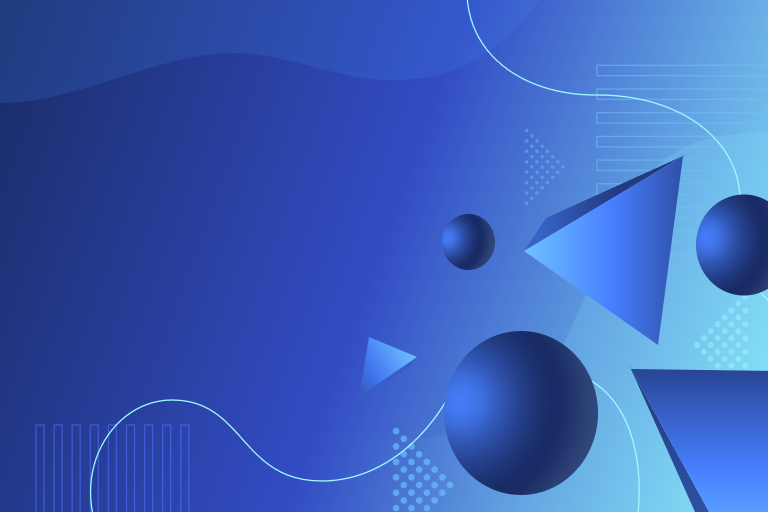
Give the GLSL for this background, as a Shadertoy shader.

```glsl
#define LAYOUT vec2(768.0, 512.0)
#define STROKE 0.65
#define CURVE_STEPS 24
#define BAR_COUNT 9.0
#define DOT_ROWS 7.0
#define NIGHT vec3(0.10, 0.17, 0.40)
#define ROYAL vec3(0.20, 0.30, 0.77)
#define AQUA vec3(0.54, 0.92, 0.98)
#define SKY vec3(0.43, 0.76, 1.00)
#define AZURE vec3(0.28, 0.50, 1.00)
#define NAVY vec3(0.16, 0.27, 0.58)
#define PALE vec3(0.62, 0.98, 1.00)

float pixelSize() { return LAYOUT.y / iResolution.y; }

// Coverage of a signed distance, one pixel soft
float fill(float d) { return clamp(0.5 - d / pixelSize(), 0.0, 1.0); }
float stroke(float d) { return fill(abs(d) - STROKE); }

vec3 ramp(float t, vec3 a, vec3 b, vec3 c) {
    t = clamp(t, 0.0, 1.0) * 2.0;
    return mix(mix(a, b, min(t, 1.0)), c, max(t - 1.0, 0.0));
}

float segment(vec2 p, vec2 a, vec2 b) {
    vec2 ab = b - a;
    return length(p - a - ab * clamp(dot(p - a, ab) / dot(ab, ab), 0.0, 1.0));
}

// Distance to a cubic curve, sampled as short segments
float curve(vec2 p, vec2 a, vec2 b, vec2 c, vec2 d) {
    float nearest = 1e4;
    vec2 last = a;
    for (int i = 1; i <= CURVE_STEPS; i++) {
        float t = float(i) / float(CURVE_STEPS), s = 1.0 - t;
        vec2 next = s * s * s * a + 3.0 * s * t * (s * b + t * c) + t * t * t * d;
        nearest = min(nearest, segment(p, last, next));
        last = next;
    }
    return nearest;
}

float box(vec2 p, vec2 halfSize) {
    vec2 q = abs(p) - halfSize;
    return length(max(q, 0.0)) + min(max(q.x, q.y), 0.0);
}

// Row of outlined bars along y, starting at the first bar's left middle
float bars(vec2 p, vec2 first, float spacing, float halfWidth) {
    vec2 q = p - first;
    q.y -= spacing * clamp(round(q.y / spacing), 0.0, BAR_COUNT - 1.0);
    return stroke(box(q - vec2(150.0, 0.0), vec2(150.0, halfWidth)));
}

// Triangle of dots on a diagonal lattice, widening from its tip
float dots(vec2 p, vec2 tip, float direction, float spacing, float radius) {
    vec2 q = (p - tip) / spacing;
    q.x *= direction;
    vec2 lattice = vec2(q.x + q.y, q.x - q.y) * 0.5;
    vec2 cell = max(round(lattice), 0.0);
    float d = length(lattice - cell) * sqrt(2.0) * spacing - radius;
    return fill(d) * step(cell.x + cell.y, DOT_ROWS + 0.5);
}

float edge(vec2 p, vec2 a, vec2 b) {
    vec2 n = normalize(b - a);
    return (p.x - a.x) * n.y - (p.y - a.y) * n.x;
}

float triangle(vec2 p, vec2 a, vec2 b, vec2 c) {
    float side = sign(edge(c, a, b));
    vec3 d = vec3(edge(p, a, b), edge(p, b, c), edge(p, c, a)) * -side;
    return fill(max(d.x, max(d.y, d.z)));
}

void sphere(inout vec3 col, vec2 p, vec2 center, vec2 radius) {
    vec2 q = (p - center) / radius;
    float t = length(q - vec2(-0.78, -0.15)) / 1.9;
    vec3 shade = mix(AZURE, NIGHT * 0.98, smoothstep(-0.12, 0.68, t));
    shade = mix(shade, vec3(0.19, 0.28, 0.48), smoothstep(0.64, 0.95, t));
    shade = mix(shade, AZURE, 0.35 * (1.0 - smoothstep(0.0, 0.3, t)));
    col = mix(col, shade, fill((length(q) - 1.0) * radius.x));
}

void mainImage(out vec4 fragColor, in vec2 fragCoord) {
    // Layout space, y running down
    vec2 p = fragCoord / iResolution.xy * LAYOUT;
    p.y = LAYOUT.y - p.y;

    // Diagonal backdrop
    vec3 col = ramp(dot(p, vec2(0.94, 0.34)) / 890.0, NIGHT, ROYAL, AQUA);

    // Aqua swell at the lower right
    float swell = 285.0 - 155.0 * tanh((p.x - 590.0) * 0.015) - p.y;
    col = mix(col, AQUA, 0.16 * smoothstep(330.0, 580.0, p.x) * fill(swell / max(fwidth(swell), 1e-4) * pixelSize()));

    // Wave along the top
    float wave = mix(103.0, 53.0, smoothstep(0.0, 235.0, p.x));
    wave += 27.0 * smoothstep(235.0, 390.0, p.x) - 80.0 * pow(max(p.x - 390.0, 0.0) / 150.0, 2.4);
    float crest = p.y - wave;
    col = mix(col, vec3(0.25, 0.55, 0.95), 0.17 * fill(crest / max(fwidth(crest), 1e-4) * pixelSize()));

    // Bars and dots
    col = mix(col, SKY, 0.55 * bars(p, vec2(597.0, 70.5), 23.7, 5.2));
    col = mix(col, vec3(0.30, 0.46, 1.0), 0.55 * bars(p.yx, vec2(425.0, 40.0), 18.1, 4.0));
    col = mix(col, SKY, 0.45 * dots(p, vec2(563.0, 167.0), -1.0, 5.2, 1.7));
    col = mix(col, SKY, 0.65 * dots(p, vec2(450.0, 485.0), -1.0, 7.7, 3.3));
    col = mix(col, PALE, 0.45 * dots(p, vec2(697.0, 345.0), 1.0, 6.9, 3.0));

    // Flowing lines
    float d = curve(p, vec2(467, -5), vec2(470, 60), vec2(530, 96), vec2(598, 95));
    d = min(d, curve(p, vec2(598, 95), vec2(680, 95), vec2(740, 140), vec2(740, 200)));
    d = min(d, curve(p, vec2(740, 200), vec2(740, 265), vec2(755, 292), vec2(775, 306)));
    d = min(d, curve(p, vec2(93, 515), vec2(80, 455), vec2(120, 400), vec2(172, 400)));
    d = min(d, curve(p, vec2(172, 400), vec2(245, 400), vec2(240, 481), vec2(322, 481)));
    d = min(d, curve(p, vec2(322, 481), vec2(375, 481), vec2(425, 445), vec2(455, 385)));
    d = min(d, curve(p, vec2(570, 372), vec2(620, 385), vec2(645, 440), vec2(638, 515)));
    col = mix(col, PALE, stroke(d));

    // Spheres
    sphere(col, p, vec2(468.5, 242.0), vec2(26.5, 28.0));
    sphere(col, p, vec2(744.0, 245.0), vec2(48.0, 50.5));
    sphere(col, p, vec2(521.0, 413.0), vec2(77.0, 82.0));

    // Pyramids: shaded side, then lit face
    col = mix(col, mix(AZURE * 0.8, NAVY * 0.85, smoothstep(520.0, 630.0, p.x)), triangle(p, vec2(524, 251), vec2(546, 218), vec2(683, 156)));
    col = mix(col, ramp((p.x - 524.0) / 175.0, SKY, AZURE, NAVY), triangle(p, vec2(524, 251), vec2(683, 156), vec2(658, 345)));
    col = mix(col, mix(NAVY * 0.85, AZURE * 0.72, (p.y - 369.0) / 220.0), triangle(p, vec2(631, 369), vec2(820, 715), vec2(785, 713)));
    col = mix(col, ramp((p.y - 369.0) / 200.0, NAVY, AZURE, SKY), triangle(p, vec2(631, 369), vec2(1000, 374), vec2(820, 715)));
    col = mix(col, AZURE * 0.75, triangle(p, vec2(417, 357), vec2(408, 368), vec2(359, 397)));
    col = mix(col, ramp(dot(p - vec2(417, 357), vec2(-0.85, 0.53)) / 85.0, SKY, AZURE * 0.95, NAVY), triangle(p, vec2(369, 337), vec2(417, 357), vec2(359, 397)));

    fragColor = vec4(col, 1.0);
}
```
